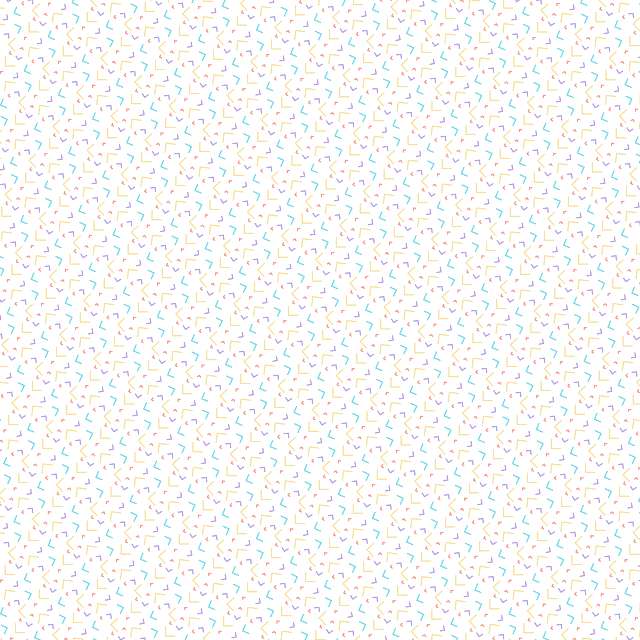
A three.js fragment shader for this pattern:

```glsl
// Thin confetti of right-angled chevrons in four colours, repeated on a tilted square lattice.
varying vec2 vUv;

const float UNITS = 768.0;              // drawing units across the canvas
const float TILE = 50.0;                // lattice spacing
const float TILT = -35.0;               // lattice direction in degrees
const float STROKE = 0.87;              // line width
const float SOFTNESS = 1.5;             // width of the smoothed edge
const vec2 ANCHOR = vec2(334.0, 459.3); // lattice origin

const vec3 PAPER = vec3(1.0);
const vec3 YELLOW = vec3(0.94, 0.79, 0.30);
const vec3 TEAL = vec3(0.0, 0.74, 0.83);
const vec3 PURPLE = vec3(0.49, 0.34, 0.80);
const vec3 RED = vec3(0.96, 0.26, 0.21);

// Turns a point counter-clockwise
vec2 rotate(vec2 p, float degrees) {
  float a = radians(degrees);
  float c = cos(a);
  float s = sin(a);
  return vec2(c * p.x - s * p.y, s * p.x + c * p.y);
}

// Offset from the nearest lattice copy of the origin
vec2 foldLattice(vec2 p) {
  vec2 cell = rotate(p, -TILT) / TILE;
  return rotate((fract(cell + 0.5) - 0.5) * TILE, TILT);
}

// Distance to a right angle that opens towards the given direction
float chevronDistance(vec2 p, float direction, float arm) {
  vec2 q = rotate(p, -direction);
  q.y = abs(q.y);
  vec2 along = vec2(0.70711);
  return length(q - along * clamp(dot(q, along), 0.0, arm));
}

// Share of a soft pixel covered by a thin stroke
float strokeCoverage(float d) {
  float outer = clamp((0.5 * STROKE - d) / SOFTNESS + 0.5, 0.0, 1.0);
  float inner = clamp((-0.5 * STROKE - d) / SOFTNESS + 0.5, 0.0, 1.0);
  return outer - inner;
}

// Coverage of one chevron repeated over the lattice
float chevron(vec2 p, vec2 corner, float direction, float arm) {
  return strokeCoverage(chevronDistance(foldLattice(p - corner), direction, arm));
}

void main() {
  vec2 p = vUv * UNITS - ANCHOR;

  // Large chevrons
  float large = chevron(p, vec2(0.0, 0.0), 45.0, 11.0);
  large = max(large, chevron(p, vec2(4.0, 26.0), -2.0, 11.0));
  large = max(large, chevron(p, vec2(0.5, -18.7), -52.0, 11.0));

  // Medium chevrons
  float medium = chevron(p, vec2(-18.0, 22.7), 22.0, 7.7);
  medium = max(medium, chevron(p, vec2(-10.0, 5.7), 200.0, 7.7));

  // Small chevrons
  float small = chevron(p, vec2(-13.0, -33.3), 78.0, 5.0);
  small = max(small, chevron(p, vec2(3.7, 38.7), 232.0, 5.0));
  small = max(small, chevron(p, vec2(15.0, -13.3), 145.0, 5.0));

  // Tiny chevrons
  float tiny = chevron(p, vec2(-5.5, -6.5), -50.0, 2.4);
  tiny = max(tiny, chevron(p, vec2(5.0, 15.0), 18.0, 2.4));
  tiny = max(tiny, chevron(p, vec2(20.0, 22.0), -105.0, 2.4));
  tiny = max(tiny, chevron(p, vec2(-8.7, 34.0), 8.0, 2.4));

  vec3 color = mix(PAPER, YELLOW, large);
  color = mix(color, TEAL, medium);
  color = mix(color, PURPLE, small);
  color = mix(color, RED, tiny);
  gl_FragColor = vec4(color, 1.0);
}
```
